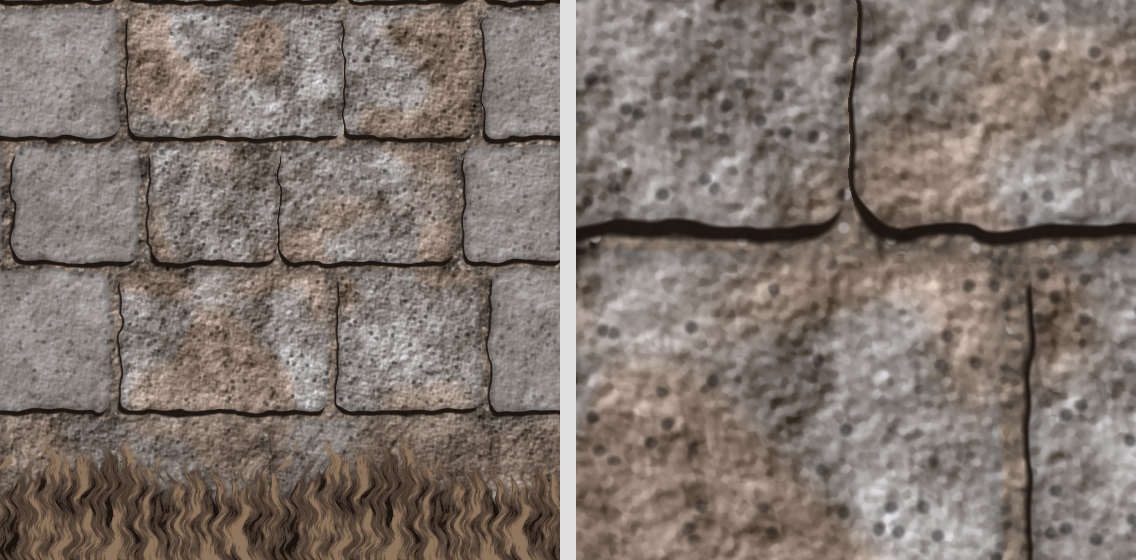
Left, the full canvas; right, a detail of the centre.
This texture is drawn by a three.js fragment shader. Its source:

```glsl
varying vec2 vUv;

const vec3 SOOT = vec3(0.10, 0.07, 0.05);
const vec3 EARTH = vec3(0.30, 0.24, 0.20);
const vec3 MORTAR = vec3(0.45, 0.40, 0.36);
const vec3 STONE_DARK = vec3(0.41, 0.37, 0.34);
const vec3 STONE_LIGHT = vec3(0.70, 0.67, 0.66);
const vec3 STRAW = vec3(0.56, 0.46, 0.36);

float hash(vec2 p) {
  return fract(sin(dot(p, vec2(127.1, 311.7))) * 43758.5);
}

// x: distance to the nearest point, y: smooth blend of cell values; wraps across
vec2 cellular(vec2 p, vec2 scale, float seed) {
  vec2 q = p * scale;
  float nearest = 9.0, total = 0.0, weight = 0.0;
  for (int j = -1; j <= 1; j++) {
    for (int i = -1; i <= 1; i++) {
      vec2 id = floor(q) + vec2(float(i), float(j));
      vec2 key = vec2(floor(mod(id.x + 0.5, scale.x)), id.y) + seed;
      vec2 toPoint = id + vec2(hash(key), hash(key + 17.3)) - q;
      float d2 = dot(toPoint, toPoint);
      float w = exp(-6.0 * d2);
      nearest = min(nearest, d2);
      total += w * hash(key + 41.7);
      weight += w;
    }
  }
  return vec2(sqrt(nearest), total / weight);
}

float layered(vec2 p, vec2 scale, float seed) {
  float sum = 0.0, amp = 1.0, norm = 0.0;
  for (int i = 0; i < 5; i++) {
    sum += amp * cellular(p, scale, seed + float(i) * 7.0).y;
    norm += amp;
    amp *= 0.8;
    scale *= 2.0;
  }
  return sum / norm;
}

vec2 wobble(vec2 p) {
  vec2 t = 6.28318 * p;
  return vec2(sin(t.y * 9.0 + 2.0 * sin(t.x * 3.0)) + 0.6 * sin(t.y * 23.0 + t.x * 5.0),
              sin(t.x * 7.0 + 2.0 * sin(t.y * 4.0)) + 0.6 * sin(t.x * 19.0 + t.y * 6.0));
}

float roundedBox(vec2 p, vec2 low, vec2 high, float radius) {
  vec2 q = abs(p - 0.5 * (low + high)) - 0.5 * (high - low) + radius;
  return length(max(q, 0.0)) + min(max(q.x, q.y), 0.0) - radius;
}

// Lower edge of each course, counted upward
float courseEdge(float row) {
  return row < 0.5 ? -0.1 : row < 1.5 ? 0.255 : row < 2.5 ? 0.521 : row < 3.5 ? 0.743 : row < 4.5 ? 0.988 : 1.3;
}

vec4 courseJoints(float row) {
  return row < 0.5 ? vec4(0.02, 0.02, 0.475, 0.475)
       : row < 1.5 ? vec4(0.208, 0.595, 0.867, 0.867)
       : row < 2.5 ? vec4(0.015, 0.258, 0.497, 0.820)
       : vec4(0.2195, 0.612, 0.855, 0.855);
}

float jointGap(float x, float row) {
  float tight = step(1.5, row) * (1.0 - smoothstep(0.08, 0.14, abs(x - 0.55)));
  return mix(0.009, 0.003, tight);
}

// Left and right joints around x
vec2 stoneSpan(float x, float row) {
  vec2 span = vec2(-9.0, 9.0);
  for (int k = -1; k <= 1; k++) {
    vec4 j = courseJoints(row) + float(k);
    vec4 a = mix(vec4(-9.0), j, step(j, vec4(x)));
    vec4 b = mix(j, vec4(9.0), step(j, vec4(x)));
    span.x = max(span.x, max(max(a.x, a.y), max(a.z, a.w)));
    span.y = min(span.y, min(min(b.x, b.y), min(b.z, b.w)));
  }
  return span;
}

vec3 wall(vec2 p) {
  float grain = layered(p, vec2(14.0), 3.0);
  float relief = grain - layered(p + vec2(-0.003, 0.004), vec2(14.0), 3.0);
  float chips = cellular(p, vec2(36.0), 9.0).y - 0.5;
  vec2 q = p + 0.0016 * wobble(p) + 0.007 * chips;

  // Find the stone in its course
  float row = 0.0;
  for (int i = 1; i <= 4; i++) row += step(courseEdge(float(i)), q.y);
  vec2 span = stoneSpan(q.x, row);
  vec2 low = vec2(span.x + jointGap(span.x, row), courseEdge(row) + 0.012);
  vec2 high = vec2(span.y - jointGap(span.y, row), courseEdge(row + 1.0) - 0.004);
  float d = roundedBox(q, low, high, 0.02);
  float shade = roundedBox(q + vec2(0.004, 0.009), low, high, 0.02);
  float middle = fract(0.5 * (span.x + span.y));
  float worn = 1.0 - smoothstep(0.27, 0.34, abs(middle - 0.5));

  // Stone face: grain, rust stains, pits and rounded rim
  float tone = 0.56 - 0.06 * worn + (grain - 0.5) * mix(1.1, 2.2, worn) + relief * mix(1.6, 2.8, worn);
  vec3 face = mix(STONE_DARK, STONE_LIGHT, tone);
  float stain = worn * smoothstep(0.4, 0.75, cellular(p, vec2(9.0), 23.0).y);
  face *= mix(vec3(0.98, 1.0, 1.01), vec3(1.02, 0.95, 0.89), stain);
  vec2 pit = cellular(p, vec2(54.0), 31.0);
  face *= 1.0 - mix(0.25, 0.4, worn) * smoothstep(0.3, 0.1, pit.x) * smoothstep(0.6, 0.75, pit.y);
  face *= 1.0 - 0.22 * smoothstep(-0.014, 0.0, d);

  // Mortar with grit, pale pebbles and cast shadow
  vec2 grit = cellular(p, vec2(90.0), 57.0);
  vec3 bed = MORTAR * (0.95 + 1.3 * (grain - 0.5) + 2.0 * relief + 0.25 * (grit.y - 0.5));
  bed = mix(bed, STONE_LIGHT, 0.7 * smoothstep(0.4, 0.2, grit.x) * smoothstep(0.78, 0.86, grit.y));
  float depth = mix(0.35, 0.95, step(0.5, row));
  bed = mix(bed, SOOT, depth * smoothstep(0.002, -0.003, shade));
  float cover = smoothstep(0.0015, -0.0015, d) * mix(0.65, 1.0, step(0.5, row));
  return mix(bed, face, cover);
}

// Dry grass, two repeats across
vec4 grass(vec2 p) {
  vec2 q = vec2(fract(p.x * 2.0), p.y);
  vec2 bent = q + vec2(0.012 * sin(p.y * 60.0 + 12.56637 * p.x) + 0.008 * sin(p.y * 130.0), 0.0);
  float strands = layered(bent, vec2(18.0, 9.0), 71.0);
  float blades = cellular(bent, vec2(64.0, 26.0), 83.0).y;
  float clump = cellular(q, vec2(7.0, 12.0), 95.0).y;
  float tone = 0.5 + 2.2 * (strands - 0.5) + 0.55 * (blades - 0.5) + 0.3 * (clump - 0.5);
  vec3 color = mix(SOOT, EARTH, smoothstep(0.05, 0.42, tone));
  color = mix(color, STRAW, smoothstep(0.4, 1.0, tone));
  float top = 0.165 + 0.022 * cos(12.56637 * (p.x - 0.17)) + 0.09 * (blades - 0.5) + 0.08 * (strands - 0.5);
  return vec4(color, smoothstep(top + 0.025, top - 0.035, p.y));
}

void main() {
  vec4 tufts = grass(vUv);
  gl_FragColor = vec4(clamp(mix(wall(vUv), tufts.rgb, tufts.a), 0.0, 1.0), 1.0);
}
```
